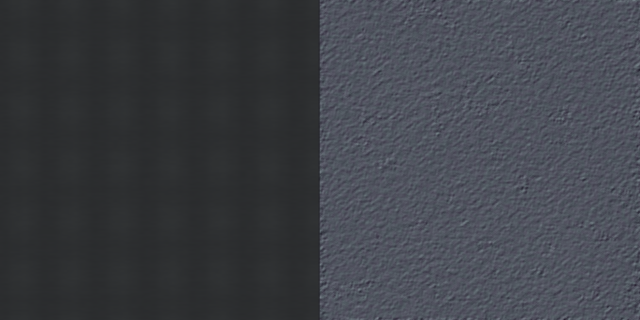
A Shadertoy shader for this texture:

```glsl
float hash(vec2 p) {
    vec3 q = fract(vec3(p.xyx) * 0.1031);
    q += dot(q, q.yzx + 33.33);
    return fract((q.x + q.y) * q.z);
}

float valueNoise(vec2 p) {
    vec2 cell = floor(p), f = fract(p);
    f = f * f * (3.0 - 2.0 * f);
    float low = mix(hash(cell), hash(cell + vec2(1.0, 0.0)), f.x);
    float high = mix(hash(cell + vec2(0.0, 1.0)), hash(cell + vec2(1.0)), f.x);
    return mix(low, high, f.y);
}

float fractalNoise(vec2 p, int octaves) {
    float sum = 0.0, weight = 0.5;
    for (int i = 0; i < octaves; i++) {
        sum += weight * valueNoise(p);
        p = mat2(1.6, 1.2, -1.2, 1.6) * p + 17.3;
        weight *= 0.5;
    }
    return sum;
}

mat2 rotation(float angle) {
    float c = cos(angle), s = sin(angle);
    return mat2(c, s, -s, c);
}

// Raised grain: small slanted clumps over fine horizontal threads
float plasterHeight(vec2 p) {
    vec2 slanted = rotation(-0.65) * p;
    float clumps = fractalNoise(slanted * vec2(82.0, 125.0) + 200.0, 2);
    float threads = valueNoise(p * vec2(60.0, 150.0) + 400.0);
    return clumps + 0.22 * threads;
}

float relief(vec2 p, vec2 lightStep) {
    return plasterHeight(p - lightStep) - plasterHeight(p + lightStep);
}

// Dark cloth with a soft repeating grid
vec3 darkCloth(vec2 p) {
    const float TAU = 6.2832;
    float columns = cos(TAU * (p.x - 0.225) / 0.155);
    float rows = cos(TAU * (p.y - 0.14) / 0.172);
    float fineRows = cos(TAU * p.y / 0.043);
    float fineColumns = cos(TAU * p.x / 0.0388);
    float weave = 0.007 * columns + 0.003 * rows + 0.003 * columns * rows;
    weave += 0.001 * (fineRows + fineColumns);
    float fibre = valueNoise(p * vec2(50.0, 170.0)) - 0.5;
    return vec3(0.175, 0.182, 0.188) + weave * vec3(0.9, 1.0, 0.95) + 0.006 * fibre;
}

// Blue-grey embossed plaster, rougher along its borders
vec3 greyPlaster(vec2 p, float leftEdge, float rightEdge) {
    float sideGap = min(p.x - leftEdge, rightEdge - p.x);
    float endGap = min(p.y, 1.0 - p.y);
    float border = max(smoothstep(0.035, 0.0, sideGap), smoothstep(0.012, 0.0, endGap));
    float pits = smoothstep(0.7, 0.9, valueNoise(p * vec2(22.0, 27.0) + 70.0));
    float strength = 0.16 + 0.14 * border + 0.12 * pits;
    float shade = strength * relief(p, vec2(-0.0022, 0.0028));
    float cloud = fractalNoise(p * 4.0 + 31.0, 3) - 0.45;
    float tint = valueNoise(p * 95.0 + 90.0) - 0.5;
    vec3 colour = vec3(0.313, 0.328, 0.371) + 0.015 * cloud;
    colour += shade * vec3(0.92, 1.08, 1.0);
    return colour + tint * vec3(0.022, -0.014, 0.012);
}

void mainImage(out vec4 fragColor, in vec2 fragCoord) {
    vec2 p = fragCoord / iResolution.y;
    float pixel = 1.0 / iResolution.y;
    float seam = 0.997;
    float rightEdge = iResolution.x / iResolution.y;

    float side = smoothstep(-pixel, pixel, p.x - seam);
    vec3 colour = mix(darkCloth(p), greyPlaster(p, seam, rightEdge), side);

    // Shadowed join between the two materials
    float join = 1.0 - smoothstep(0.001, 0.005, abs(p.x - seam));
    colour = mix(colour, vec3(0.14, 0.14, 0.16), 0.6 * join);
    fragColor = vec4(clamp(colour, 0.0, 1.0), 1.0);
}
```
